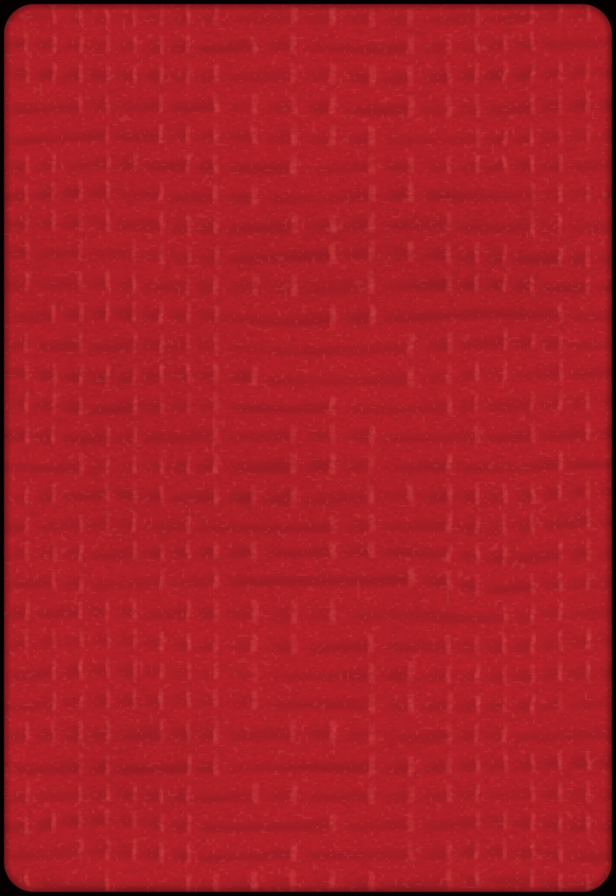
Give the GLSL for this texture, as a Shadertoy shader.

```glsl
// Red woven cloth panel with rows of shallow pleats and a black rounded border.

const float ROWS = 30.0;
const vec3 CLOTH = vec3(0.69, 0.118, 0.15);
const vec3 SHADE = vec3(0.565, 0.10, 0.13);
const vec3 RIDGE = vec3(0.79, 0.27, 0.28);
const vec3 BORDER = vec3(0.025, 0.005, 0.005);

float hash(vec2 p) {
    vec3 q = fract(vec3(p.xyx) * 0.1031);
    q += dot(q, q.yzx + 33.33);
    return fract((q.x + q.y) * q.z);
}

float valueNoise(vec2 p) {
    vec2 i = floor(p), f = fract(p);
    f = f * f * (3.0 - 2.0 * f);
    return mix(mix(hash(i), hash(i + vec2(1, 0)), f.x),
               mix(hash(i + vec2(0, 1)), hash(i + vec2(1, 1)), f.x), f.y);
}

float roundedBox(vec2 p, vec2 halfSize, float radius) {
    vec2 q = abs(p) - halfSize + radius;
    return length(max(q, 0.0)) + min(max(q.x, q.y), 0.0) - radius;
}

// Maps 0..1 across to column index; the middle columns are wider.
float columnAt(float x) {
    if (x < 0.35) return x / 0.35 * 8.0;
    if (x < 0.73) return 8.0 + (x - 0.35) / 0.38 * 6.0;
    return 14.0 + (x - 0.73) / 0.27 * 6.0;
}

// Some seams are left out, so neighbouring pleats merge into long ones.
bool hasSeam(float column, float row) {
    float chance = column > 8.5 && column < 13.5 ? 0.58 : 0.74;
    return hash(vec2(column + 7.0, row + 31.0)) < chance;
}

// Distances, in columns, to the nearest seam on the left and on the right.
vec2 seamDistances(float column, float row) {
    float base = floor(column);
    vec2 nearest = vec2(4.0);
    for (int i = 0; i < 4; i++) {
        float k = float(i);
        if (hasSeam(base - k, row)) nearest.x = min(nearest.x, column - base + k);
        if (hasSeam(base + 1.0 + k, row)) nearest.y = min(nearest.y, base + 1.0 + k - column);
    }
    return nearest;
}

// x: shadow in the pleat, y: light on the seam.
vec2 pleat(vec2 p, float width) {
    float rowPos = p.y * ROWS + 0.35 * (valueNoise(vec2(p.x * 9.0, p.y * 14.0)) - 0.5);
    float row = floor(rowPos), v = fract(rowPos);
    float wobble = 0.004 * (valueNoise(p * vec2(30.0, 90.0)) - 0.5);
    vec2 d = seamDistances(columnAt(p.x / width + wobble), row);

    float lean = 0.12 * smoothstep(0.0, 1.2, d.y);
    float band = smoothstep(0.10, 0.38, v) * (1.0 - smoothstep(0.45, 0.85, v + lean));
    float fade = smoothstep(0.0, 0.75, d.x) * smoothstep(0.0, 0.12, d.y);
    float strength = mix(0.45, 1.0, valueNoise(vec2(p.x * 14.0, row * 3.7)));

    float ridge = 1.0 - smoothstep(0.03, 0.13, min(d.x, d.y));
    ridge *= smoothstep(0.08, 0.3, v) * (1.0 - smoothstep(0.7, 0.98, v));
    ridge *= 0.35 + 0.65 * valueNoise(p * vec2(45.0, 110.0));
    return vec2(band * fade * strength, ridge);
}

// Short slanted threads, from -0.5 to 0.5.
float weave(vec2 p) {
    vec2 slanted = vec2(p.x + 1.6 * p.y, p.y - 0.5 * p.x);
    float threads = valueNoise(slanted * vec2(150.0, 290.0));
    return 0.65 * threads + 0.35 * valueNoise(p * 330.0 + 17.0) - 0.5;
}

void mainImage(out vec4 fragColor, in vec2 fragCoord) {
    vec2 p = fragCoord / iResolution.y;
    vec2 size = iResolution.xy / iResolution.y;
    float pixel = 1.0 / iResolution.y;

    // Cloth: pleats, threads and bright flecks
    vec2 fold = pleat(p, size.x);
    float thread = weave(p);
    vec3 color = mix(CLOTH, SHADE, fold.x * (0.62 + 0.7 * thread));
    color = mix(color, RIDGE, fold.y * (0.5 + 0.5 * thread));
    color *= 1.0 + 0.11 * thread;
    float fleck = smoothstep(0.74, 0.95, valueNoise(p * vec2(260.0, 310.0) + 53.0));
    color = mix(color, RIDGE, 0.28 * fleck);
    color *= 0.98 + 0.04 * valueNoise(p * 7.0);

    // Border: soft inner shadow, then a solid black rim
    float edge = roundedBox(p - 0.5 * size, 0.5 * size, 0.038);
    color *= mix(0.68, 1.0, smoothstep(0.003, 0.014, -edge));
    float rim = smoothstep(-0.0045 - pixel, -0.0045 + pixel, edge);
    color = mix(color, BORDER, rim);
    fragColor = vec4(color, 1.0);
}
```
